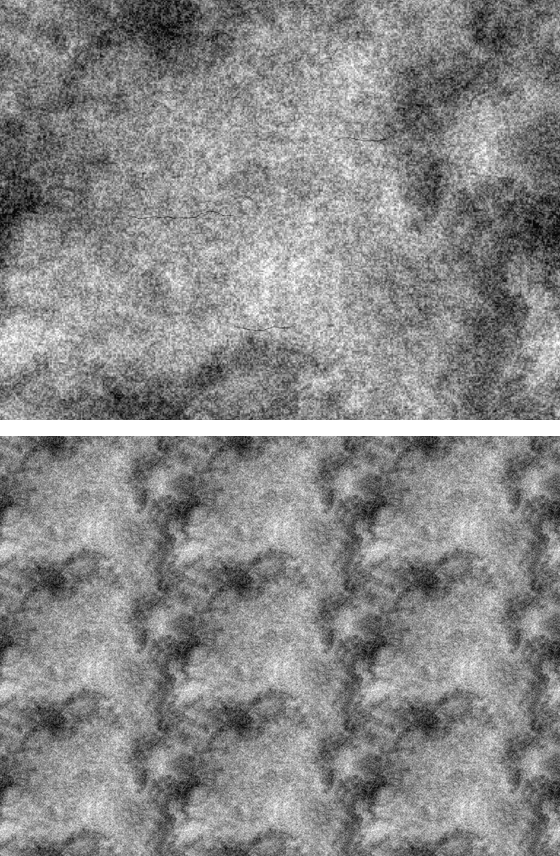
Top, the tile; bottom, the same tile 3 across and 3 down.
This texture is drawn by a WebGL 2 fragment shader. Its source:

```glsl
#version 300 es
precision highp float;

uniform vec2 u_resolution;
out vec4 fragColor;

const float TAU = 6.28318;
const vec2 GRID = vec2(4.0, 3.0);   // square cells on a 4:3 canvas

vec3 hash3(vec2 cell, float seed) {
    uvec3 v = uvec3(cell, seed) * 1664525u + 1013904223u;
    v.x += v.y * v.z; v.y += v.z * v.x; v.z += v.x * v.y;
    v ^= v >> 16u;
    v.x += v.y * v.z; v.y += v.z * v.x; v.z += v.x * v.y;
    return vec3(v >> 8u) * exp2(-24.0);
}

// Wrapping value noise, centred on zero
float noise(vec2 uv, vec2 cells, float seed) {
    vec2 p = uv * cells;
    vec2 c = floor(p);
    vec2 f = p - c;
    f = f * f * (3.0 - 2.0 * f);
    float a = hash3(mod(c, cells), seed).x;
    float b = hash3(mod(c + vec2(1, 0), cells), seed).x;
    float d = hash3(mod(c + vec2(0, 1), cells), seed).x;
    float e = hash3(mod(c + vec2(1, 1), cells), seed).x;
    return mix(mix(a, b, f.x), mix(d, e, f.x), f.y) - 0.5;
}

float fbm(vec2 uv, vec2 cells, int octaves, float gain, float seed) {
    float sum = 0.0, weight = 1.0, total = 0.0;
    for (int i = 0; i < octaves; i++) {
        sum += weight * noise(uv, cells, seed + float(i));
        total += weight;
        weight *= gain;
        cells *= 2.0;
    }
    return sum / total;
}

// Layered sines bend the coordinates without breaking the wrap
vec2 warp(vec2 uv, float amount) {
    vec2 q = uv + amount * sin(TAU * (uv.yx * vec2(3, 2) + vec2(0.1, 0.6)));
    return q + 0.5 * amount * sin(TAU * (q.yx * vec2(7, 5) + q * vec2(2, 3)));
}

float broadTone(vec2 uv) {
    vec2 wave = cos(TAU * (uv - vec2(0.08, 0.02)));
    return 0.75 * wave.x * wave.y - 0.35 * cos(TAU * (uv.y - 0.8));
}

// Soft scattered spots; only the given share of cells holds one
float spots(vec2 uv, vec2 cells, float share, float seed) {
    vec2 p = uv * cells;
    float cover = 0.0;
    for (int y = -1; y <= 1; y++)
    for (int x = -1; x <= 1; x++) {
        vec2 c = floor(p) + vec2(x, y);
        vec3 h = hash3(mod(c, cells), seed);
        float radius = mix(0.2, 0.55, h.z / share);
        float d = length((p - c - h.xy) * vec2(0.8, 1.3));
        cover = max(cover, step(h.z, share) * (1.0 - smoothstep(0.2 * radius, radius, d)));
    }
    return cover;
}

// Partial rippled rings left by a trowel
float arcs(vec2 uv, vec2 cells, float seed) {
    vec2 p = uv * cells;
    float sum = 0.0;
    for (int y = -1; y <= 1; y++)
    for (int x = -1; x <= 1; x++) {
        vec2 c = floor(p) + vec2(x, y);
        vec3 h = hash3(mod(c, cells), seed);
        vec2 d = (p - c - h.xy) * vec2(0.8, 1.2);
        float radius = mix(0.15, 0.5, h.z);
        float offset = length(d) - radius;
        float facing = cos(atan(d.y, d.x + 1e-5) - TAU * (0.25 + 0.4 * (h.x - 0.5)));
        float ripple = cos(75.0 * offset) * exp(-pow(offset / 0.07, 2.0));
        sum += ripple * smoothstep(0.3, 0.95, facing);
    }
    return sum;
}

// Thin wandering, nearly level lines
float cracks(vec2 uv, float pixel, float seed) {
    float cover = 0.0;
    float wander = 0.022 * noise(uv, GRID * 6.0, seed) + 0.012 * noise(uv, GRID * 20.0, seed);
    for (int i = 0; i < 4; i++) {
        vec3 h = hash3(vec2(i, 0), seed);
        vec2 d = fract(uv - h.xy + 0.5) - 0.5;
        float reach = mix(0.025, 0.09, h.z);
        float line = 1.0 - smoothstep(0.0005, 0.0005 + pixel, abs(d.y + wander));
        cover = max(cover, line * (1.0 - smoothstep(0.6 * reach, reach, abs(d.x))));
    }
    return cover;
}

void main() {
    vec2 uv = gl_FragCoord.xy / u_resolution;
    vec2 bent = warp(uv, 0.018);
    float broad = broadTone(bent);
    float mottle = fbm(uv, GRID * 10.0, 4, 0.8, 40.0);
    vec2 ragged = bent + 0.025 * vec2(mottle, noise(uv, GRID * 14.0, 50.0));

    // Clouds and dark damp stains
    float tone = 0.598 + 0.09 * broad;
    tone += 0.7 * fbm(bent, GRID, 7, 0.62, 10.0);
    float damp = fbm(ragged, GRID, 6, 0.6, 20.0) - 0.06 * broad;
    tone -= 0.32 * smoothstep(0.0, 0.27, damp);
    tone -= 0.15 * spots(ragged, GRID * 3.0, 0.25, 60.0) * (0.8 + 2.0 * mottle);

    // Worn surface: mottling, level fibres, trowel arcs
    tone += 0.4 * mottle + 0.07 * noise(bent, vec2(50, 130), 70.0);
    float wear = smoothstep(-0.15, 0.25, noise(uv, GRID * 5.0, 80.0));
    tone += 0.07 * wear * (arcs(ragged, GRID, 81.0) + arcs(ragged, GRID * 2.0, 82.0));

    // Fine grain, pits and cracks
    tone += 0.34 * noise(uv, GRID * 96.0, 90.0) + 0.22 * noise(uv, GRID * 50.0, 91.0);
    tone -= 0.2 * spots(uv, GRID * 28.0, 0.012, 92.0);
    tone -= 0.24 * cracks(uv, 1.0 / u_resolution.y, 93.0);

    fragColor = vec4(vec3(clamp(tone, 0.03, 0.98)), 1.0);
}
```
